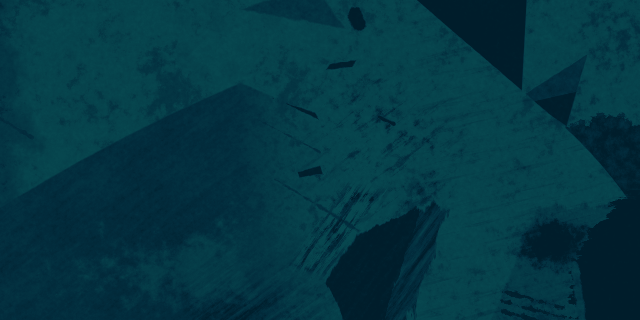
This background is drawn by a Shadertoy shader. Its source:

```glsl
// Grunge backdrop of overlapping teal, navy and near-black paint sheets.
// One "ink" amount is built from half planes, polygons and brush strokes,
// worn down by gradient noise, then mapped onto a three-colour ramp.

vec2 hash2(vec2 c) {
    c = vec2(dot(c, vec2(127.1, 311.7)), dot(c, vec2(269.5, 183.3)));
    return fract(sin(c) * 43758.5) * 2. - 1.;
}

float gradientNoise(vec2 p) {
    vec2 i = floor(p), f = p - i, u = f * f * (3. - 2. * f), e = vec2(1, 0);
    float low = mix(dot(hash2(i), f), dot(hash2(i + e), f - e), u.x);
    float high = mix(dot(hash2(i + e.yx), f - e.yx), dot(hash2(i + 1.), f - 1.), u.x);
    return mix(low, high, u.y);
}

float fbm(vec2 p) {
    float sum = 0., amp = .6;
    for (int i = 0; i < 5; i++) {
        sum += amp * gradientNoise(p);
        p = mat2(1.6, 1.2, -1.2, 1.6) * p + 7.3;
        amp *= .65;
    }
    return sum;
}

// Noise drawn out along a unit direction, like bristle marks
float bristles(vec2 p, vec2 dir) {
    return fbm(vec2(dot(p, dir) * 5., dot(p, vec2(-dir.y, dir.x)) * 50.));
}

float cover(float d, float soft) {
    float w = max(soft, .7 / iResolution.y);
    return smoothstep(w, -w, d);
}

// Signed distance to the right of the line a-b
float side(vec2 p, vec2 a, vec2 b) {
    vec2 d = normalize(b - a);
    return dot(p - a, vec2(d.y, -d.x));
}

// Convex shapes, corners counter-clockwise
float tri(vec2 p, vec2 a, vec2 b, vec2 c) {
    return max(side(p, a, b), max(side(p, b, c), side(p, c, a)));
}

float quad(vec2 p, vec2 a, vec2 b, vec2 c, vec2 d) {
    return max(max(side(p, a, b), side(p, b, c)), max(side(p, c, d), side(p, d, a)));
}

float stroke(vec2 p, vec2 a, vec2 b, float radius) {
    vec2 v = b - a;
    return length(p - a - v * clamp(dot(p - a, v) / dot(v, v), 0., 1.)) - radius;
}

void mainImage(out vec4 fragColor, in vec2 fragCoord) {
    vec2 p = fragCoord / iResolution.xy * vec2(2, 1);
    float cloud = fbm(p * 5.), grit = fbm(p * 30.), rough = .012 * grit;
    float steep = bristles(p, vec2(.58, .81)), slant = bristles(p, vec2(.8, .6));

    // Worn teal ground with round stains at the upper left
    float blotch = smoothstep(.05, .3, .7 * cloud + .6 * grit);
    float ink = .1 + .15 * cloud + .15 * grit + .25 * blotch;
    for (int i = 0; i < 16; i++) {
        vec2 h = hash2(vec2(i, 3)), c = vec2(.45, .83) + h * vec2(.42, .16);
        ink += .08 * cover(length(p - c) - .022 - .012 * h.x + rough, .006);
    }
    ink += .35 * smoothstep(.1, 0., p.x + .2 * cloud);

    // Navy hill at the lower left, dissolving to the right
    float ridge = min(.35 + .62 * p.x - .135 * p.x * p.x, 1.072 - .44 * p.x);
    float fade = smoothstep(1.02, .68, p.x + .4 * cloud + .28 * grit);
    float navy = .6 + .22 * cloud + .12 * grit + .16 * slant;
    float worn = length((p - vec2(.6, .17)) * vec2(.6, 1.2)) + .3 * cloud + .2 * grit;
    navy -= .32 * smoothstep(.2, .03, worn);
    ink = mix(ink, navy, fade * cover(p.y - ridge + .3 * rough, .004));
    ink += smoothstep(.3, 0., p.y) * smoothstep(.35, .1, abs(p.x - .85)) * (.2 + .6 * slant);

    // Dry brush marks across the middle
    float middle = smoothstep(.34, .08, length(p - vec2(1.2, .53)));
    ink += middle * .5 * smoothstep(0., .35, .7 * slant + .5 * grit);
    float brushed = quad(p, vec2(.91, .17), vec2(1.02, .14), vec2(1.2, .4), vec2(1.08, .42));
    ink += cover(brushed, .03) * (.7 * smoothstep(-.1, .2, steep + .2 * grit) - .1);
    ink += .2 * smoothstep(1.2, 1.4, p.x) * smoothstep(0., .4, bristles(p, vec2(.97, .24)));

    // Shaded wedge and dark blot at the top
    float wedge = tri(p, vec2(.75, .97), vec2(1.08, .91), vec2(.98, 1.05));
    ink = max(ink, (.5 + .35 * grit) * cover(wedge + rough, .006));
    ink = max(ink, .92 * cover(stroke(p, vec2(1.11, .955), vec2(1.12, .925), .023) + rough, .004));

    // Ragged block and its bristled trail at the bottom
    float torn = .06 * fbm(p * vec2(25, 7));
    float trail = quad(p, vec2(1.17, -.02), vec2(1.27, -.02), vec2(1.41, .35), vec2(1.28, .36));
    float block = quad(p, vec2(1.016, .115), vec2(1.15, -.147), vec2(1.32, .355), vec2(1.12, .27));
    ink = max(ink, (.65 + .9 * steep) * cover(trail + torn, .008));
    ink = max(ink, (.9 + .2 * steep) * cover(block + .4 * torn, .004));

    // Shaded sheet at the lower right with a dark smudge
    ink += .2 * cover(max(side(p, vec2(1.68, .35), vec2(1.536, 0)), p.y - .36 + torn), .006);
    float smudge = length((p - vec2(1.73, .24)) * vec2(.8, 1.2)) + .1 * cloud + .12 * grit;
    ink += .65 * smoothstep(.12, .04, smudge);

    // Everything beyond the long diagonal edge
    float bend = max(p.x - 1.75, 0.);
    float edge = 2.12 - .86 * p.x - 1.2 * bend * bend - p.y;
    float outer = .14 + .2 * cloud + .25 * grit + .3 * blotch;
    outer = mix(outer, .8 + .5 * grit, cover(p.y - .61 + .15 * cloud + .1 * grit, .01));
    float shard = tri(p, vec2(1.63, .7), vec2(1.771, .604), vec2(1.836, .831));
    outer = max(outer, (.62 + .3 * grit) * cover(shard + .3 * rough, .003));
    outer = max(outer, .9 * cover(max(shard, p.y - .31 - .225 * p.x), .004));
    outer = max(outer, (.94 + .1 * cloud) * cover(side(p, vec2(1.63, .7), vec2(1.646, 1)), .003));
    ink = mix(ink, outer, cover(edge + .3 * rough, .003));

    // Near-black corner with a frayed left edge and a pale strip
    float fray = .1 * fbm(p * vec2(7, 26)) + .04 * grit;
    float corner = max(1.79 + .74 * max(p.y - .2, 0.) - p.x + fray, p.y - .39 + .5 * fray);
    ink = mix(ink, .96, cover(corner, .005));
    ink = mix(ink, .4 + .5 * grit, cover(stroke(p, vec2(1.82, 0), vec2(1.797, .17), .012) + rough, .004));

    // Loose strokes, chips and scratches
    for (int i = 0; i < 3; i++) {
        vec2 q = p + vec2(0, .032 * float(i));
        ink = max(ink, .85 * cover(stroke(q, vec2(1.57, .09), vec2(1.76, .04), .007) + 2. * rough, .004));
    }
    float chips = quad(p, vec2(.935, .445), vec2(1.01, .455), vec2(1, .482), vec2(.93, .462));
    chips = min(chips, quad(p, vec2(1.02, .783), vec2(1.1, .79), vec2(1.115, .813), vec2(1.03, .8)));
    chips = min(chips, stroke(p, vec2(1.185, .634), vec2(1.23, .612), .006));
    chips = min(chips, tri(p, vec2(.86, .69), vec2(.995, .627), vec2(.985, .648)));
    ink = max(ink, .88 * cover(chips + .5 * rough, .003));
    float lines = stroke(p, vec2(.76, .65), vec2(1, .525), .003);
    lines = min(lines, stroke(p, vec2(.86, .44), vec2(1.12, .28), .004));
    lines = min(lines, stroke(p, vec2(0, .63), vec2(.1, .57), .007));
    ink = max(ink, .6 * cover(lines + rough, .004));

    // Fine grain, then the ink ramp
    ink += .2 * fbm(p * 80.);
    vec3 color = mix(vec3(.027, .28, .31), vec3(.008, .175, .24), clamp(ink / .6, 0., 1.));
    color = mix(color, vec3(0, .115, .168), smoothstep(.55, .95, ink));
    fragColor = vec4(color, 1);
}
```
